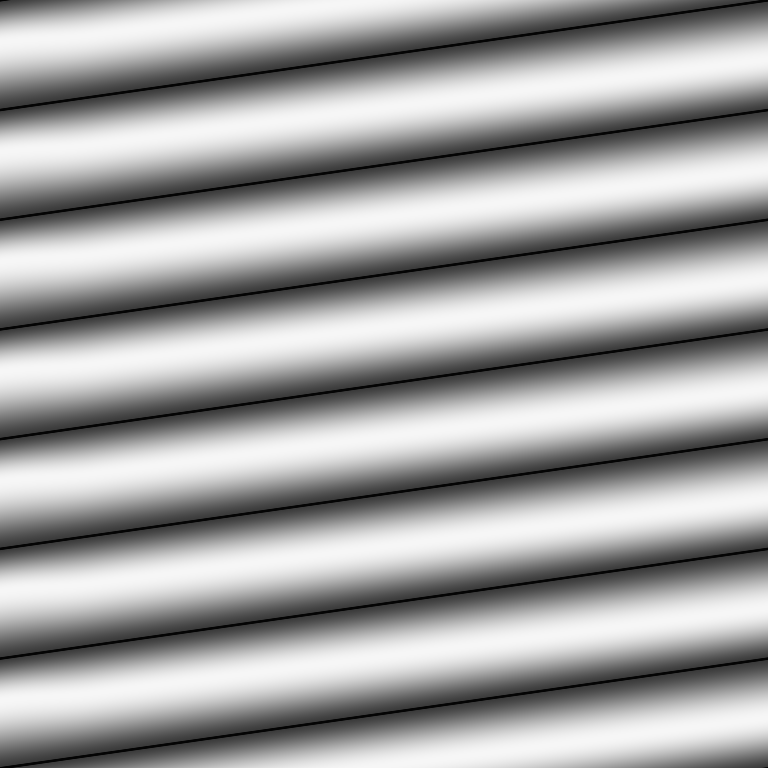
A WebGL 1 fragment shader for this pattern:

```glsl
precision highp float;
// Seven slanted, softly rounded grey slats separated by thin black lines.
uniform vec2 u_resolution;

// Brightness across a slat: dark at both edges, brightest at the crest.
float slatShade(float across, float crest) {
  float rise = min(across / crest, (1.0 - across) / (1.0 - crest));
  return mix(0.22, 0.965, pow(sin(1.5708 * clamp(rise, 0.0, 1.0)), 1.45));
}

void main() {
  vec2 uv = gl_FragCoord.xy / u_resolution;
  float pixel = 1.0 / u_resolution.y;

  // Seven slats down; each climbs by one slat across the canvas.
  float phase = 7.0 * (1.0 - uv.y) + uv.x - 0.003;
  float across = fract(phase);

  // The crest drifts downward to the right and bends near the left edge.
  float crest = 0.42 + 0.12 * uv.x - 0.04 * (1.0 - smoothstep(0.0, 0.12, uv.x));
  float shade = slatShade(across, crest);

  // Thin dividing line, measured at right angles to the slope.
  float lineDistance = min(across, 1.0 - across) / length(vec2(7.0, 1.0));
  float ink = 1.0 - smoothstep(-0.5 * pixel, 0.5 * pixel, lineDistance - 0.0017);

  gl_FragColor = vec4(vec3(mix(shade, 0.015, ink)), 1.0);
}
```
